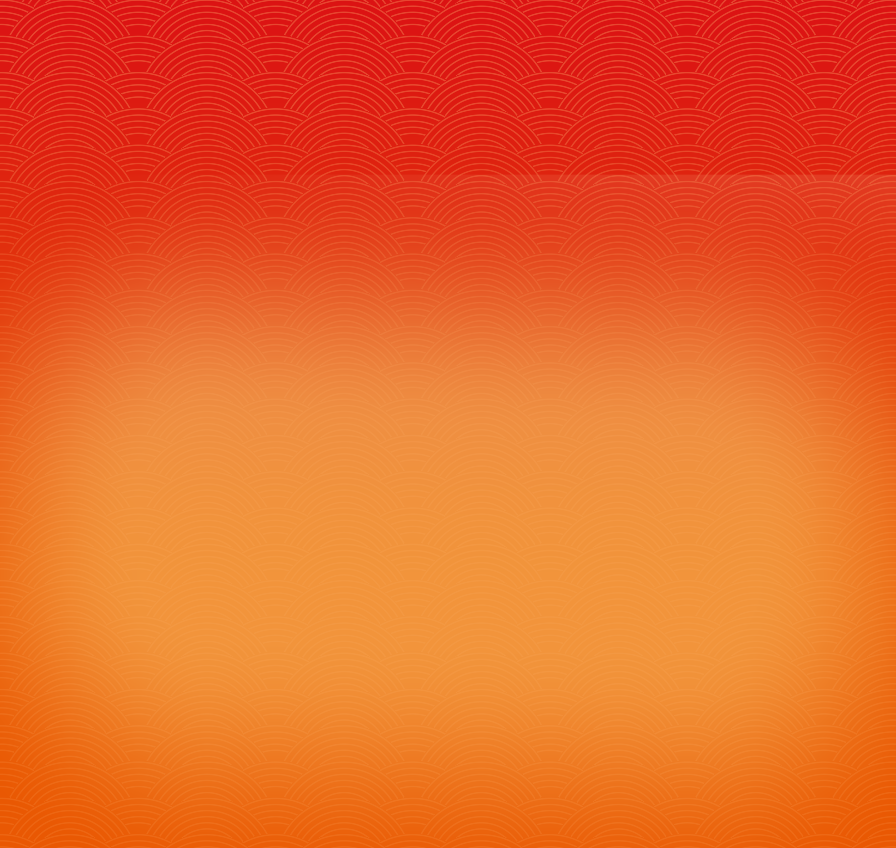
Reproduce this background procedurally as a Shadertoy shader.

```glsl
const vec3 RED = vec3(0.86, 0.07, 0.075);
const vec3 ORANGE = vec3(0.915, 0.345, 0.01);
const vec3 GLOW_HIGH = vec3(0.925, 0.56, 0.31);
const vec3 GLOW_LOW = vec3(0.95, 0.60, 0.25);
const vec3 VEIL = vec3(0.95, 0.65, 0.48);
const vec3 LINE = vec3(1.0, 0.70, 0.43);

// Lengths are fractions of the canvas width, measured down from the top left
const float COLUMN_STEP = 0.1531;
const float COLUMN_START = 0.3841;
const float ROW_STEP = 0.0405;
const float ROW_START = -0.0016;
const float SCALE_RADIUS = 0.078;
const float RING_STEP = 0.0068;
const float RING_WIDTH = 0.0016;
const float BIG_DEPTH = 0.050;
const float SMALL_DEPTH = 0.033;

const vec2 GLOW_CENTER = vec2(0.5, 0.599);
const vec2 GLOW_HALF = vec2(0.53, 0.307);
const float GLOW_CORNER = 0.273;
const float GLOW_TILT = 0.03;
const float VEIL_TOP = 0.195;
const float VEIL_FADE = 0.08;

float roundedBox(vec2 p, vec2 halfSize, float radius) {
    vec2 q = abs(p) - halfSize + radius;
    return length(max(q, 0.0)) + min(max(q.x, q.y), 0.0) - radius;
}

// Depth below the rim of the nearest scale in a row; negative outside
float scaleDepth(vec2 p, float row, float shift) {
    float x = (p.x - COLUMN_START) / COLUMN_STEP - shift;
    float dx = (fract(x + 0.5) - 0.5) * COLUMN_STEP;
    float dy = p.y - ROW_START - row * ROW_STEP - SCALE_RADIUS;
    return SCALE_RADIUS - length(vec2(dx, dy));
}

float ringLines(float depth, float limit, float pixel) {
    float d = abs(mod(depth, RING_STEP) - 0.25 * RING_STEP);
    float line = 1.0 - smoothstep(-0.5 * pixel, 0.5 * pixel, d - 0.5 * RING_WIDTH);
    return line * (1.0 - smoothstep(limit - 0.002, limit, depth));
}

// Overlapping scales, searched from the front row to the back
float wavePattern(vec2 p, float pixel) {
    float front = floor((p.y - ROW_START) / ROW_STEP);
    for (int i = 0; i < 4; i++) {
        float row = front - float(i);
        float big = scaleDepth(p, row, 0.0);
        if (big > 0.0) return ringLines(big, BIG_DEPTH, pixel);
        float small = scaleDepth(p, row, 0.5);
        if (small > 0.0) return ringLines(small, SMALL_DEPTH, pixel);
    }
    return 0.0;
}

void mainImage(out vec4 fragColor, in vec2 fragCoord) {
    float pixel = 1.0 / iResolution.x;
    vec2 p = vec2(fragCoord.x, iResolution.y - fragCoord.y) * pixel;

    // Vertical base gradient
    vec3 color = mix(RED, ORANGE, smoothstep(-0.05, 0.7, p.y));

    // Pale veil with a crisp top edge, stronger to the right
    float veil = smoothstep(VEIL_TOP - pixel, VEIL_TOP + pixel, p.y);
    veil *= exp(-max(p.y - VEIL_TOP, 0.0) / VEIL_FADE);
    color = mix(color, VEIL, veil * 0.19 * smoothstep(0.0, 0.9, p.x));

    // Broad soft glow
    vec2 g = p - GLOW_CENTER;
    g.y -= GLOW_TILT * g.x;
    float glow = 1.0 - smoothstep(-0.19, 0.10, roundedBox(g, GLOW_HALF, GLOW_CORNER));
    glow *= smoothstep(VEIL_TOP - pixel, VEIL_TOP + pixel, p.y);
    color = mix(color, mix(GLOW_HIGH, GLOW_LOW, smoothstep(0.25, 0.65, p.y)), 0.92 * glow);

    // Fine arcs, fading down the canvas
    float strength = mix(0.32, 0.14, smoothstep(0.08, 0.36, p.y));
    color = mix(color, LINE, strength * wavePattern(p, pixel));

    fragColor = vec4(color, 1.0);
}
```
